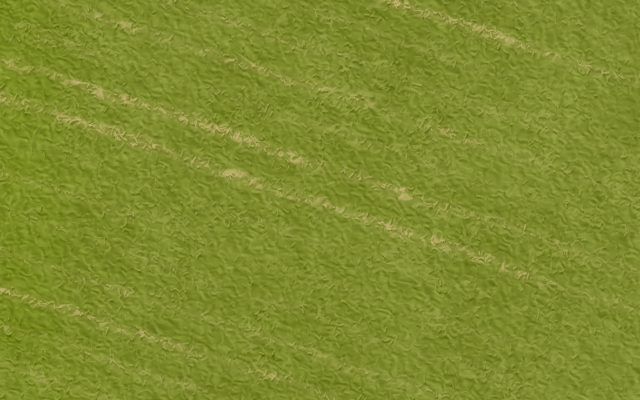
Give the GLSL for this texture, as a Shadertoy shader.

```glsl
// Mown grass seen from above, crossed by slanting rows of dry straw.
// Embossed value noise makes the turf; warped flecks and short bent blades
// with soft shadows lie on it, crowding and turning pale along the rows.

float hash(vec2 p) {
    vec3 q = fract(p.xyx * 0.1031);
    q += dot(q, q.yzx + 33.33);
    return fract((q.x + q.y) * q.z);
}

float noise(vec2 p) {
    vec2 i = floor(p), f = fract(p);
    f = f * f * (3.0 - 2.0 * f);
    return mix(mix(hash(i), hash(i + vec2(1, 0)), f.x),
               mix(hash(i + vec2(0, 1)), hash(i + vec2(1, 1)), f.x), f.y);
}

// Amount of straw: parallel rows of unequal strength, broken into patches
float strawRows(vec2 p) {
    float strength[17] = float[17](0.35, 0.45, 0.5, 0.95, 0.55, 0.35, 0.35, 0.2, 1.0,
                                   0.95, 0.35, 0.65, 0.5, 0.35, 0.85, 0.35, 0.2);
    float across = p.y + 0.335 * p.x + 0.014 * (noise(p * 7.0) - 0.5)
                 + 0.012 * (noise(p * 32.0) - 0.5);
    float row = floor(across / 0.095 + 0.5);
    float offset = across - row * 0.095;
    float patches = 0.35 + 0.7 * noise(vec2(p.x * 7.0, row * 5.3))
                  + 0.4 * (noise(vec2(p.x * 24.0, row * 9.7)) - 0.3);
    float fade = mix(1.0, 0.5, smoothstep(0.85, 1.5, p.x - 0.4 * p.y));
    float band = exp(-offset * offset / 0.00027);
    return band * patches * fade * strength[clamp(int(row), 0, 16)];
}

float segmentDistance(vec2 p, vec2 halfAxis) {
    float t = clamp(dot(p, halfAxis) / dot(halfAxis, halfAxis), -1.0, 1.0);
    return length(p - t * halfAxis);
}

// x: lit blades, y: their shadows
vec2 blades(vec2 p, float density) {
    const float cell = 0.0165;
    float soft = max(0.0036, 1.0 / iResolution.y);
    vec2 home = floor(p / cell);
    vec2 cover = vec2(0);
    for (int j = -1; j <= 1; j++)
    for (int i = -1; i <= 1; i++)
    for (int k = 0; k < 2; k++) {
        vec2 id = home + vec2(i, j);
        vec2 seed = id + float(k) * 57.0 + 11.0;
        vec2 center = (id + vec2(hash(seed), hash(seed + 131.0))) * cell;
        float angle = 2.8 * (hash(seed + 271.0) - 0.5) - 0.1;
        float reach = mix(0.001, 0.0075, hash(seed + 389.0));
        vec2 axis = reach * vec2(cos(angle), sin(angle));
        float opacity = 0.35 + 0.65 * hash(seed + 743.0);
        float shown = opacity * smoothstep(0.0, 0.4, density - hash(seed + 523.0));
        vec2 d = p - center;
        d.y += 160.0 * d.x * d.x * (hash(seed + 617.0) - 0.5);
        float lit = 1.0 - smoothstep(0.0, soft, segmentDistance(d, axis));
        float shade = 1.0 - smoothstep(0.0, 1.3 * soft,
                                       segmentDistance(d + vec2(-0.002, 0.005), axis));
        cover = max(cover, shown * vec2(lit, shade));
    }
    return cover;
}

void mainImage(out vec4 fragColor, in vec2 fragCoord) {
    vec2 p = fragCoord / iResolution.y;
    float straw = strawRows(p);

    // Turf: broad tone, clumps and fine relief lit from above
    vec3 color = vec3(0.482, 0.537, 0.163);
    color += 0.03 * (noise(p * 5.0 + 20.0) - 0.5);
    color += 0.045 * (noise(p * 28.0) - 0.5);
    vec2 warp = vec2(noise(p * 60.0), noise(p * 60.0 + 40.0)) - 0.5;
    vec2 grain = mat2(0.95, 0.3, -0.3, 0.95) * p * vec2(95.0, 145.0) + 1.6 * warp;
    float relief = noise(grain - vec2(0.2, 0.5)) - noise(grain + vec2(0.2, 0.5));
    color += relief * vec3(0.105, 0.10, 0.085);

    // Fresher grass on the left, paler on the right
    float fresh = smoothstep(0.4, 0.0, p.x) * (0.5 + 0.5 * noise(p * 4.0));
    color += fresh * vec3(-0.015, 0.0, -0.045);
    color += 0.018 * smoothstep(0.6, 1.6, p.x) * vec3(0.7, 0.6, 1.0);

    // Straw haze and ragged flecks
    color = mix(color, vec3(0.64, 0.63, 0.33), 0.45 * min(straw, 1.0));
    float density = 0.34 + 0.5 * (noise(p * 11.0 + 7.0) - 0.4) + 0.75 * straw;
    vec3 bladeColor = mix(vec3(0.61, 0.645, 0.30), vec3(0.80, 0.73, 0.48),
                          smoothstep(0.1, 0.85, straw));
    float fleck = noise(grain.yx * vec2(0.75, 0.85) + 2.2 * warp + 90.0);
    float threshold = 0.88 - 0.4 * density;
    color = mix(color, bladeColor, 0.6 * smoothstep(threshold, threshold + 0.3, fleck));

    // Bent blades over their shadows
    vec2 cover = blades(p, density);
    color -= cover.y * (1.0 - cover.x) * vec3(0.075, 0.08, 0.065);
    color = mix(color, bladeColor, 0.8 * cover.x);

    fragColor = vec4(clamp(color, 0.0, 1.0), 1.0);
}
```
